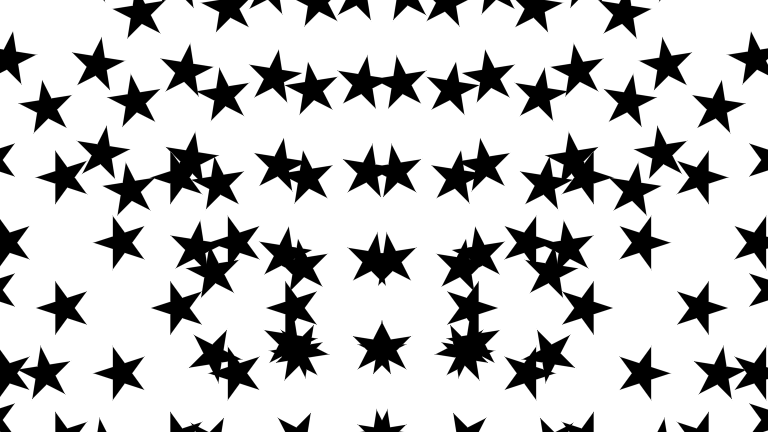
Reproduce this pattern procedurally as a Shadertoy shader.

```glsl
// Black five-pointed stars on white, mirrored about a near-central vertical axis.
// Each half joins a leaning diamond lattice, a sideways wedge lattice and a few
// smaller groups; the union of star distances is shaded with smooth edges.

const float TAU = 6.2831853;

// Signed distance to the edges of a pentagram with one tip along "angle"
float star(vec2 p, vec2 center, float angle) {
    p -= center;
    float sector = TAU / 5.0;
    float a = mod(atan(p.y, p.x) - angle + 0.5 * sector, sector) - 0.5 * sector;
    vec2 folded = length(p) * vec2(cos(a), abs(sin(a)));
    return dot(folded - vec2(0.28, 0.0), vec2(0.309, 0.951));
}

// Diamond-shaped patch of a slightly skewed lattice
float leaningDiamond(vec2 p) {
    float d = 10.0;
    for (int j = -1; j <= 4; j++) {
        int reach = 4 - abs(j);
        for (int i = -reach; i <= reach; i++) {
            vec2 center = vec2(0.19, 3.485) + float(i) * vec2(0.886, 0.061)
                        + float(j) * vec2(-0.05, -0.885);
            d = min(d, star(p, center, radians(99.0)));
        }
    }
    return d;
}

// Staggered columns that open outward, tips facing away from the axis
float sidewaysWedge(vec2 p) {
    float d = 10.0;
    for (int column = 0; column <= 5; column++) {
        for (int row = -2; row <= 2; row++) {
            if (abs(row) > column || ((column + row) & 1) != 0) continue;
            vec2 center = vec2(0.88, 1.24) + vec2(0.575, 0.653) * vec2(column, row);
            d = min(d, star(p, center, 0.0));
        }
    }
    return d;
}

// Small groups near the bottom and at the outer border
float outerGroups(vec2 p) {
    float d = 10.0;
    for (int k = 0; k < 4; k++) {
        vec2 cell = vec2(k % 2, k / 2);
        vec2 center = vec2(1.68, 0.77) + cell.x * vec2(-0.87, 0.05)
                    + cell.y * vec2(0.03, -0.88);
        d = min(d, star(p, center, radians(117.0)));
    }
    for (int k = 0; k < 3; k++)
        d = min(d, star(p, vec2(3.90, 2.72 - 1.3 * float(k)), 0.0));
    for (int k = 0; k < 2; k++) {
        vec2 center = vec2(3.37, 0.58) - float(k) * vec2(0.59, 0.72);
        d = min(d, star(p, center, radians(81.0)));
    }
    return d;
}

void mainImage(out vec4 fragColor, in vec2 fragCoord) {
    // The canvas is 4.32 units high
    float pixel = 4.32 / iResolution.y;
    vec2 p = fragCoord * pixel;
    p.x -= 3.82 * iResolution.x / iResolution.y * 0.5625;

    // Draw both mirrored halves in full, so stars may overlap across the axis
    float d = 10.0;
    for (int side = -1; side <= 1; side += 2) {
        vec2 q = vec2(float(side) * p.x, p.y);
        d = min(d, leaningDiamond(q));
        d = min(d, sidewaysWedge(q));
        d = min(d, outerGroups(q));
    }

    float paper = smoothstep(-0.7 * pixel, 0.7 * pixel, d);
    fragColor = vec4(vec3(paper), 1.0);
}
```
